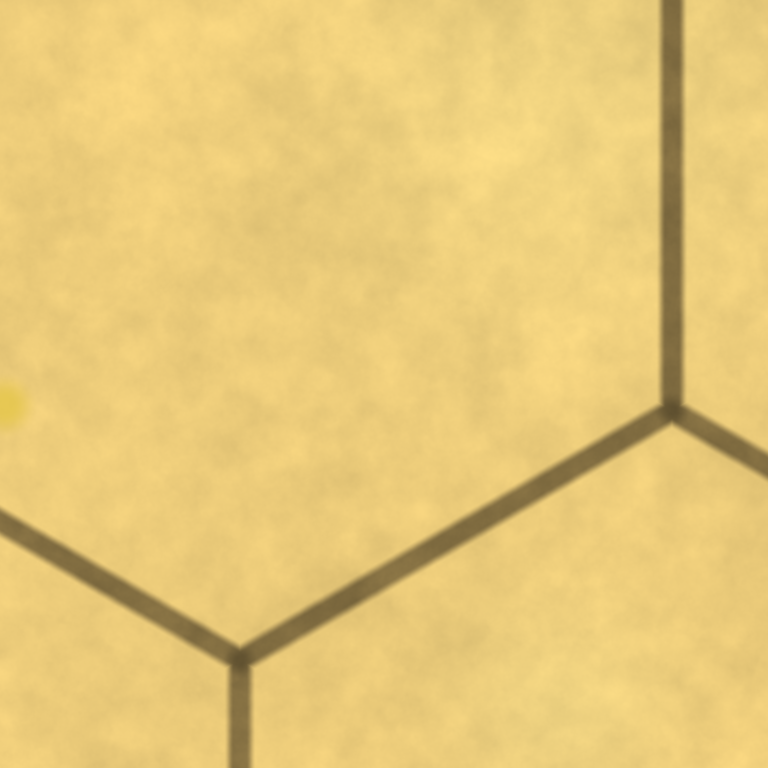
Reproduce this pattern procedurally as a Shadertoy shader.

```glsl
// Large pointy-top hexagonal tiles in mottled honey yellow with soft brown seams.
// Two offset lattices give the nearest cell; its edge distance draws the seams,
// and layered value noise stains the tile faces.

float hash(vec2 p) {
    p = fract(p * vec2(0.1031, 0.1137));
    p += dot(p, p.yx + 33.33);
    return fract((p.x + p.y) * p.x * 17.0);
}

float valueNoise(vec2 p) {
    vec2 cell = floor(p), f = fract(p);
    f = f * f * (3.0 - 2.0 * f);
    float low = mix(hash(cell), hash(cell + vec2(1.0, 0.0)), f.x);
    float high = mix(hash(cell + vec2(0.0, 1.0)), hash(cell + 1.0), f.x);
    return mix(low, high, f.y);
}

float fbm(vec2 p) {
    float sum = 0.0, weight = 0.5;
    for (int i = 0; i < 5; i++) {
        sum += weight * valueNoise(p);
        p = mat2(1.6, 1.2, -1.2, 1.6) * p + 17.3;
        weight *= 0.62;
    }
    return sum / 1.195;
}

// Position relative to the centre of the nearest hexagon
vec2 hexLocal(vec2 p, float inradius) {
    vec2 period = 2.0 * inradius * vec2(1.0, sqrt(3.0));
    vec2 a = mod(p + 0.5 * period, period) - 0.5 * period;
    vec2 b = mod(p, period) - 0.5 * period;
    return dot(a, a) < dot(b, b) ? a : b;
}

void mainImage(out vec4 fragColor, in vec2 fragCoord) {
    vec2 uv = fragCoord / iResolution.y;
    float inradius = 0.5625;
    float side = inradius * 2.0 / sqrt(3.0);
    vec2 q = abs(hexLocal(uv - vec2(0.3125, 0.79), inradius));
    float edge = inradius - max(q.x, dot(q, vec2(0.5, 0.866)));
    float corner = min(length(q - vec2(0.0, side)),
                       length(q - vec2(inradius, 0.5 * side)));

    // Mottled face: broad stains plus fine grain
    float stain = fbm(uv * 5.0 + 40.0) - 0.5;
    float grain = fbm(uv * 24.0 + 80.0) - 0.5;
    vec3 color = vec3(0.925, 0.798, 0.477);
    color *= 1.0 + 0.10 * stain + 0.12 * grain;

    // Paler upper right and lower right, one small saturated fleck at the left
    float pale = exp(-10.0 * dot(uv - vec2(0.74, 0.88), uv - vec2(0.74, 0.88)))
               + exp(-50.0 * dot(uv - vec2(0.73, 0.07), uv - vec2(0.73, 0.07)));
    color += vec3(0.012, 0.027, 0.025) * pale;
    float fleck = 1.0 - smoothstep(0.01, 0.045, length(uv - vec2(0.006, 0.472)));
    color = mix(color, vec3(0.90, 0.78, 0.29), 0.8 * fleck);

    // Seams, darker where three meet and slightly uneven along their length
    float seam = 1.0 - smoothstep(0.008, 0.021, edge);
    vec3 seamColor = vec3(0.51, 0.43, 0.255) * (1.0 + 0.25 * grain);
    seamColor *= 1.0 - 0.25 * (1.0 - smoothstep(0.004, 0.026, corner));
    color = mix(color, seamColor, seam);

    fragColor = vec4(color, 1.0);
}
```
